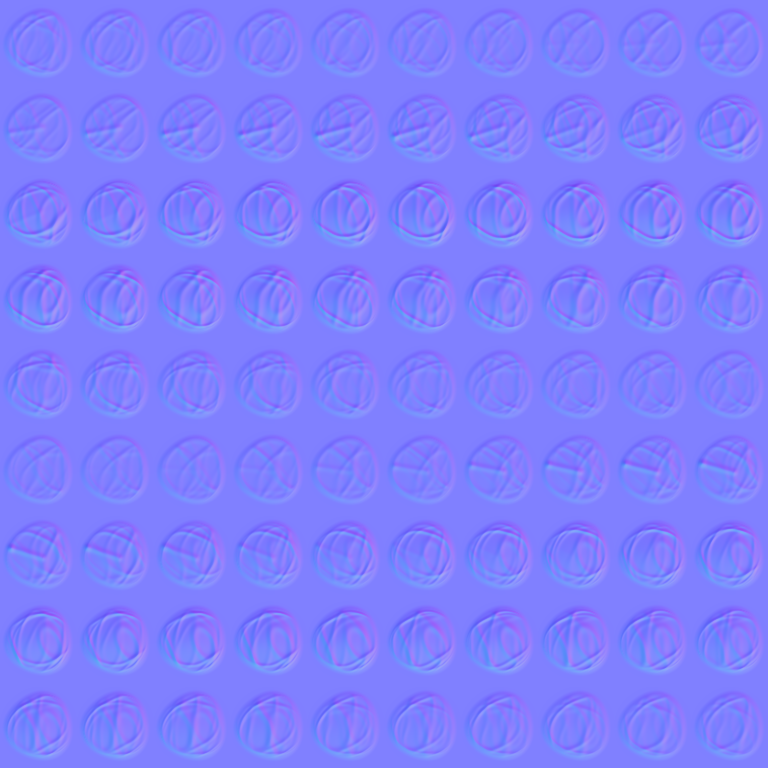
Give the GLSL for this texture map, as a WebGL 2 fragment shader.

```glsl
#version 300 es
precision highp float;
// Normal map sheet: 10 by 9 frames of a creased, translucent bubble that slowly turns.
uniform vec2 u_resolution;
out vec4 outColor;

float hash(float n) {
    n = fract(n * 0.1031 + 0.17);
    n *= n + 33.33;
    return fract(n * (n + n));
}

float ridge(float d, float width) {
    return exp(-d * d / (width * width));
}

vec2 rotate(vec2 v, float a) {
    return vec2(cos(a) * v.x - sin(a) * v.y, sin(a) * v.x + cos(a) * v.y);
}

float segmentDistance(vec2 p, vec2 a, vec2 b) {
    vec2 ab = b - a;
    return length(p - a - ab * clamp(dot(p - a, ab) / dot(ab, ab), 0.0, 1.0));
}

// Height of one frame; the bubble has a radius of about 1
float height(vec2 q, float frame) {
    float turn = 6.28318 * (frame - 5.0) / 90.0;
    float sway = sin(turn);
    float strength = sway * sway;

    // Slightly three-cornered outline with a soft rim
    float angle = atan(q.y, q.x + 1e-5);
    float r = length(q) * (1.0 - 0.05 * cos(3.0 * (angle - 1.2)));
    float inside = 1.0 - smoothstep(0.72, 1.0, r);
    float dome = max(1.0 - r * r, 0.0);
    float h = 0.014 * (1.0 - smoothstep(0.8, 1.08, r));
    h += 0.011 * ridge(r - 0.9, 0.09);
    h += 0.075 * strength * dome * dome;

    // Creases on the front and the back, fanning out from a swaying pole
    vec2 p = rotate(q, 0.4 * sway);
    float z = sqrt(max(1.0 - dot(p, p), 0.0));
    float creases = 0.0;
    for (int i = 0; i < 12; i++) {
        float id = float(i % 6) * 7.0 + 3.0;
        float side = i < 6 ? 1.0 : -1.0;
        vec3 s = vec3(p, z * side);
        s.xz = rotate(s.xz, turn);
        s += 0.09 * sin(5.0 * s.yzx + id);
        vec3 plane = vec3(hash(id), hash(id + 1.0), hash(id + 2.0)) - 0.5;
        plane = normalize(plane * vec3(1.0, 0.5, 1.0) + vec3(0.01));
        float d = dot(s, plane) - 0.5 * (hash(id + 3.0) - 0.5);
        creases += (0.75 + 0.25 * side) * (0.5 + hash(id + 4.0)) * ridge(d, 0.095);
    }
    h += inside * creases * (0.011 + 0.019 * strength);

    // Oval fold right of the middle
    vec2 oval = (p - vec2(0.3, 0.2 * sway)) / vec2(0.28, 0.52);
    h += 0.024 * strength * inside * ridge(length(oval) - 1.0, 0.28);

    // Stalk that points left early in each half turn
    float stalkShown = ridge(mod(frame, 45.0) - 14.0, 4.5);
    vec2 tip = vec2(-0.84, -0.35 * sway);
    h += 0.03 * stalkShown * ridge(segmentDistance(q, vec2(0.1, 0.1 * sway), tip), 0.09);
    h += 0.02 * stalkShown * ridge(length(q - tip), 0.1);
    return h;
}

void main() {
    // Frames run left to right, then top to bottom
    vec2 uv = gl_FragCoord.xy / u_resolution;
    vec2 grid = vec2(uv.x, 1.0 - uv.y) * vec2(10.0, 9.0);
    vec2 cell = floor(grid);
    float frame = cell.y * 10.0 + cell.x;
    vec2 q = (fract(grid) - 0.51) / vec2(10.0, -9.0) / 0.043;

    // Slope to normal, with green pointing down
    vec2 e = vec2(0.025, 0.0);
    vec2 slope = vec2(height(q + e.xy, frame) - height(q - e.xy, frame),
                      height(q + e.yx, frame) - height(q - e.yx, frame)) / (2.0 * e.x);
    slope *= 1.0 - smoothstep(1.05, 1.2, length(q));
    slope /= 1.0 + 0.8 * length(slope);
    vec3 normal = normalize(vec3(-slope.x, slope.y, 1.0));
    outColor = vec4(0.5 + 0.5 * normal, 1.0);
}
```
